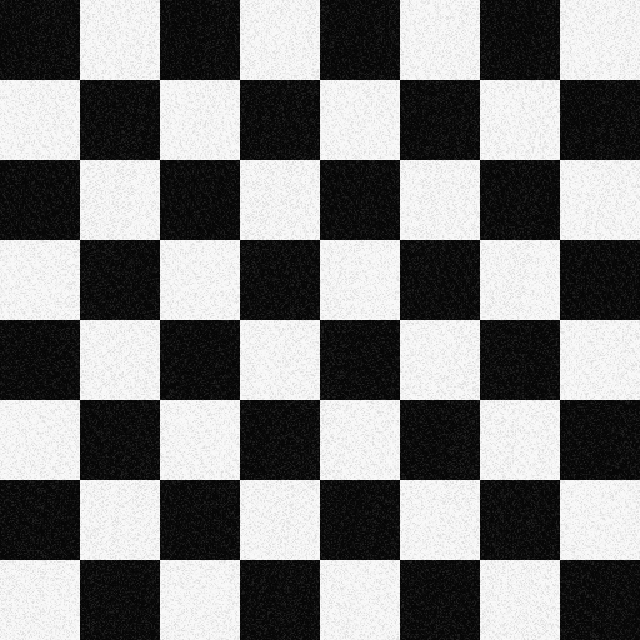
Reproduce this pattern procedurally as a WebGL 1 fragment shader.

```glsl
precision highp float;

uniform vec2 u_resolution;

const float SQUARES = 8.0;       // squares per side, even so the board wraps
const float GRAIN_CELLS = 512.0; // grain specks per side
const float BASE_TONE = 0.024;   // offset from pure black or white
const float GRAIN_DEPTH = 0.11;  // strongest speck

float hash(vec2 cell) {
    return fract(sin(dot(cell, vec2(12.9898, 78.233))) * 43758.5453);
}

// Alternates +1 and -1 over unit-wide bands, blended across one pixel
vec2 alternatingBands(vec2 p, vec2 pixel) {
    vec2 edgeDistance = 2.0 * abs(fract(0.5 * p - 0.25) - 0.5) - 0.5;
    return clamp(2.0 * edgeDistance / pixel, -1.0, 1.0);
}

// 1 on light squares, 0 on dark ones; the lower-left square is light
float checker(vec2 uv, float count, vec2 resolution) {
    vec2 bands = alternatingBands(uv * count, count / resolution);
    return 0.5 + 0.5 * bands.x * bands.y;
}

// Mostly faint specks with a few strong ones, wrapping at the borders
float grain(vec2 uv, float cells) {
    float h = hash(mod(floor(uv * cells), cells));
    return h * h * h;
}

void main() {
    vec2 uv = gl_FragCoord.xy / u_resolution;
    float light = checker(uv, SQUARES, u_resolution);

    // Grain lifts the black and dulls the white
    float wear = BASE_TONE + GRAIN_DEPTH * grain(uv, GRAIN_CELLS);
    float tone = mix(wear, 1.0 - wear, light);

    gl_FragColor = vec4(vec3(tone), 1.0);
}
```
